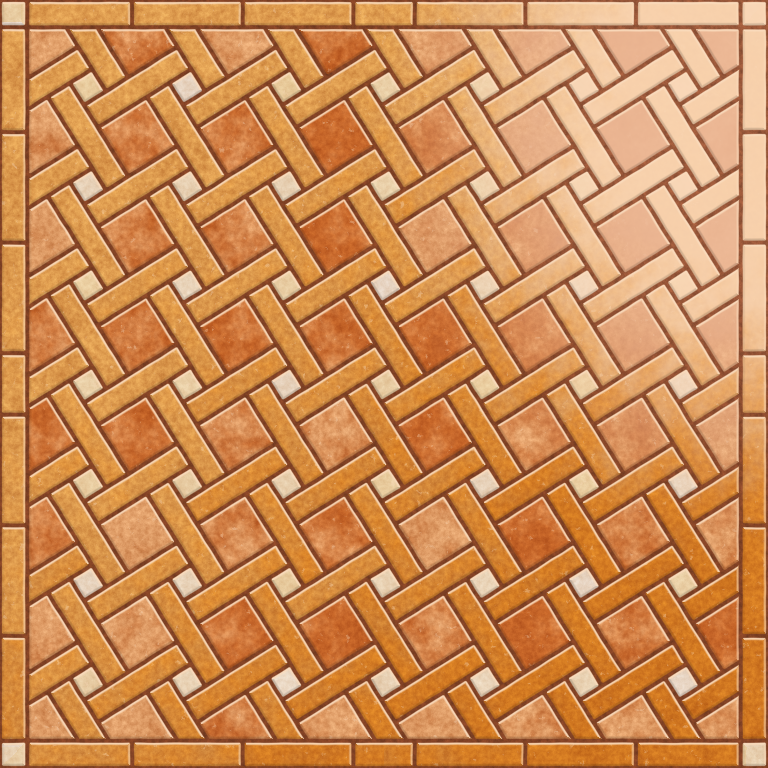
Write a Shadertoy shader that draws this pattern.

```glsl
// Glazed terracotta floor: a pinwheel weave of planks around large slabs and small
// cream insets on a square lattice, inside a border of short bars. Every piece is a
// rounded box; the nearest one sets colour, bevel and wear, under a soft window glow.

const float PITCH = 0.1291;                  // lattice spacing, 7 insets each way
const vec2  ORIGIN = vec2(0.1146, 0.1120);   // centre of the lower left inset
const float TILT = 0.5585;                   // plank angle in radians
const float GAP = 0.0026;                    // half the grout width
const float ROUND = 0.0022;                  // corner radius
const float BEVEL = 0.0042;                  // width of the lit rim
const float FIELD = 0.4645;                  // half size of the woven field
const float BAR = 0.1440;                    // border bar length
const float MID_BAR = 0.0400;                // half length of the middle border bar
const vec2  LIGHT = vec2(0.35, 0.94);

const vec3 GROUT = vec3(0.51, 0.26, 0.145);
const vec3 GLOW_GROUT = vec3(0.64, 0.38, 0.26);
const vec3 HONEY = vec3(0.87, 0.61, 0.31);
const vec3 ORANGE = vec3(0.82, 0.47, 0.13);
const vec3 RUST = vec3(0.78, 0.40, 0.16);
const vec3 PEACH = vec3(0.87, 0.61, 0.40);
const vec3 CREAM = vec3(0.91, 0.79, 0.60);
const vec3 PEARL = vec3(0.91, 0.84, 0.78);
const vec3 GLOW = vec3(0.98, 0.84, 0.71);
const vec3 SLAB_GLOW = vec3(0.93, 0.73, 0.60);
const vec3 RIM = vec3(0.98, 0.86, 0.74);
const vec3 TINT = vec3(0.55, 1.0, 1.5);      // mottling shifts blue most, red least

const int INSET = 0, SLAB = 1, PLANK = 2;

struct Tile { float d; vec2 normal; vec2 id; int kind; };

float hash(vec2 p) {
    vec3 q = fract(p.xyx * vec3(0.1031, 0.1030, 0.0973));
    q += dot(q, q.yzx + 33.33);
    return fract((q.x + q.y) * q.z);
}

vec2 gradient(vec2 cell) {
    float a = 6.2832 * hash(cell + 71.0);
    return vec2(cos(a), sin(a));
}

float noise(vec2 p) {
    vec2 i = floor(p), f = p - i, e = vec2(1, 0);
    vec2 s = f * f * f * (f * (f * 6.0 - 15.0) + 10.0);
    float low = mix(dot(gradient(i), f), dot(gradient(i + e), f - e), s.x);
    float high = mix(dot(gradient(i + e.yx), f - e.yx), dot(gradient(i + 1.0), f - 1.0), s.x);
    return mix(low, high, s.y);
}

float fbm(vec2 p) {
    float sum = 0.0, amp = 1.0;
    for (int i = 0; i < 4; i++, amp *= 0.6) {
        sum += amp * noise(p);
        p = mat2(1.6, 1.2, -1.2, 1.6) * p + 17.0;
    }
    return sum;
}

// Signed distance to a piece, shrunk by the grout and rounded
float box(vec2 q, vec2 size) {
    vec2 d = abs(q) - size + GAP + ROUND;
    return length(max(d, 0.0)) + min(max(d.x, d.y), 0.0) - ROUND;
}

vec2 sideNormal(vec2 q, vec2 size) {
    vec2 d = abs(q) - size;
    return d.x > d.y ? vec2(sign(q.x), 0) : vec2(0, sign(q.y));
}

Tile weave(vec2 p) {
    vec2 u = vec2(cos(TILT), sin(TILT)), v = vec2(-u.y, u.x);
    float w = 0.5 * PITCH * u.y, span = PITCH * u.x;
    vec2 base = floor((p - ORIGIN) / PITCH);
    Tile t = Tile(1.0, vec2(0), vec2(0), INSET);
    for (int k = 0; k < 36; k++) {
        int part = k % 4, n = k / 4;
        vec2 cell = base + vec2(n % 3 - 1, n / 3 - 1);
        vec2 shift = 0.5 * vec2(part % 2, part / 2);
        vec2 r = p - ORIGIN - (cell + shift) * PITCH;
        vec2 q = vec2(dot(r, u), dot(r, v));
        vec2 size = 0.5 * (part == 0 ? vec2(w) : part == 1 ? vec2(span + w, w)
                         : part == 2 ? vec2(w, span + w) : vec2(span - w));
        float d = box(q, size);
        if (d < t.d) {
            vec2 side = sideNormal(q, size);
            t = Tile(d, side.x * u + side.y * v, cell + shift * 0.6 + 20.0,
                     part == 0 ? INSET : part == 3 ? SLAB : PLANK);
        }
    }
    // Pieces are cut where they meet the border
    float cut = box(p - 0.5, vec2(FIELD));
    if (cut > t.d) { t.d = cut; t.normal = sideNormal(p - 0.5, vec2(FIELD)); }
    return t;
}

Tile border(vec2 p) {
    vec2 c = p - 0.5, a = abs(c);
    bool upright = a.x > a.y;
    vec2 s = upright ? a.yx : a;             // x along the bar, y across it
    float k = floor((s.x - MID_BAR) / BAR);
    float start = k < 0.0 ? -MID_BAR : MID_BAR + k * BAR;
    float end = k < 0.0 ? MID_BAR : min(MID_BAR + (k + 1.0) * BAR, FIELD);
    bool corner = s.x > FIELD;
    if (corner) { start = FIELD; end = 0.5; }
    vec2 q = s - 0.5 * vec2(start + end, FIELD + 0.5);
    vec2 size = 0.5 * vec2(end - start, 0.5 - FIELD);
    vec2 side = sideNormal(q, size);
    vec2 id = vec2(k, upright ? 3 : 7) + 9.0 * sign(c) + 60.0;
    return Tile(box(q, size), (upright ? side.yx : side) * sign(c), id, corner ? INSET : PLANK);
}

void mainImage(out vec4 fragColor, in vec2 fragCoord) {
    vec2 p = fragCoord / iResolution.xy;
    float px = 0.8 / iResolution.y;
    vec2 bent = p + 0.0006 * vec2(noise(p * 45.0), noise(p * 45.0 + 9.0));
    vec2 c = abs(bent - 0.5);
    Tile t = border(bent);
    if (max(c.x, c.y) < FIELD) t = weave(bent);

    // Glaze: drift across the floor, then variation from piece to piece
    float tone = hash(t.id), blotch = fbm(p * 24.0 + tone * 30.0), grain = fbm(p * 130.0);
    float warm = smoothstep(-0.5, 0.65, p.x - p.y + 0.4 * (tone - 0.5) + 0.4 * blotch);
    vec3 col = mix(HONEY, ORANGE, warm);
    float pale = tone + 0.5 * blotch + 0.5 * (0.5 - p.x) * (1.0 - p.y);
    if (t.kind == SLAB) col = mix(RUST, PEACH, smoothstep(-0.1, 1.0, pale));
    if (t.kind == INSET) col = mix(CREAM, PEARL, tone);
    float mottle = 0.12 * blotch + 0.17 * grain;
    col *= 1.0 + (t.kind == INSET ? 0.4 : 1.0) * mottle * TINT;
    col = mix(col, RIM, 0.35 * smoothstep(0.4, 0.8, fbm(p * 85.0 + 40.0)));

    // Window glow in the upper right
    float reach = length((p - vec2(0.98, 0.86)) * vec2(1.0, 0.86)) + 0.05 * blotch;
    float glow = 1.0 - smoothstep(0.16, 0.52, reach);
    col = mix(col, t.kind == SLAB ? SLAB_GLOW : GLOW, 0.92 * glow);

    // Bevel: bright on the upper right sides, dim on the others
    float rim = smoothstep(-BEVEL, -0.3 * BEVEL, t.d), lit = dot(t.normal, LIGHT);
    col = mix(col, RIM, rim * 0.9 * smoothstep(0.0, 0.6, lit));
    col *= 1.0 - 0.15 * rim * smoothstep(0.0, 0.7, -lit);

    vec3 joint = mix(GROUT, GLOW_GROUT, 0.7 * glow) * (1.0 + 0.2 * grain);
    fragColor = vec4(mix(col, joint, smoothstep(-px, px, t.d)), 1.0);
}
```
